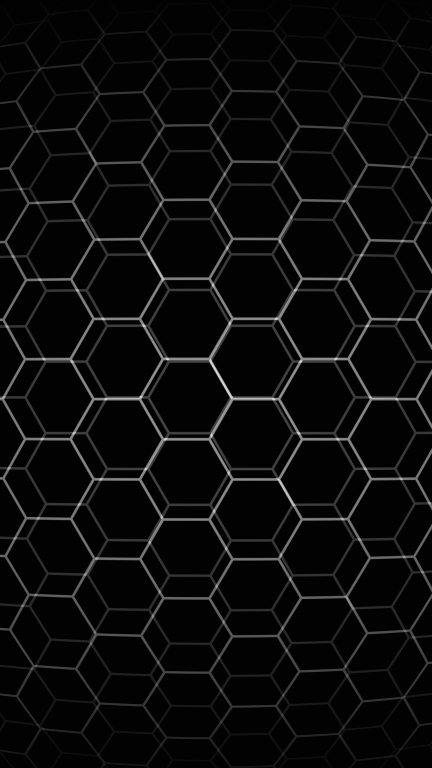
A WebGL 2 fragment shader for this pattern:

```glsl
#version 300 es
precision highp float;

#define FRONT_SIDE 0.1074
#define BACK_SIDE 0.0958
#define FRONT_WIDTH 0.0061
#define BACK_WIDTH 0.0058
#define FRONT_LIGHT 0.57
#define BACK_LIGHT 0.26
#define BULGE 0.17
#define FADE_HEIGHT 0.93
#define SIDE_FADE 0.7

uniform vec2 u_resolution;
out vec4 fragColor;

const float SQRT3 = 1.7320508;
const float HALF_PI = 1.5707963;
const vec3 BACKGROUND = vec3(0.008);
const vec2 LENS_CENTER = vec2(0.0, -0.031);
const vec2 FRONT_ORIGIN = vec2(-0.069, -0.035);
const vec2 BACK_ORIGIN = vec2(-0.061, -0.031);

// Distance to the nearest edge of a flat-topped hexagon grid
float hexEdgeDistance(vec2 p, float side) {
    vec2 period = side * vec2(3.0, SQRT3);
    vec2 a = mod(p + 0.5 * period, period) - 0.5 * period;
    vec2 b = mod(p, period) - 0.5 * period;
    vec2 cell = abs(dot(a, a) < dot(b, b) ? a : b);
    float reach = max(cell.y, dot(cell, vec2(0.5 * SQRT3, 0.5)));
    return 0.5 * SQRT3 * side - reach;
}

// Soft line coverage, never sharper than a pixel
float hexLines(vec2 p, float side, float width, float pixel) {
    float soft = max(0.0018, 0.75 * pixel);
    float d = hexEdgeDistance(p, side);
    return 1.0 - smoothstep(0.5 * width - soft, 0.5 * width + soft, d);
}

// Barrel lens: cells shrink towards the far ends
vec2 lens(vec2 p) {
    vec2 d = p - LENS_CENTER;
    float r2 = dot(d, d);
    return LENS_CENTER + d * (1.0 + BULGE * r2 * r2);
}

void main() {
    float pixel = 1.0 / u_resolution.x;
    vec2 p = (gl_FragCoord.xy - 0.5 * u_resolution) * pixel;
    vec2 q = lens(p);

    // Two overlapping wire grids at different depths
    float front = hexLines(q - FRONT_ORIGIN, FRONT_SIDE, FRONT_WIDTH, pixel);
    float back = hexLines(q - BACK_ORIGIN, BACK_SIDE, BACK_WIDTH, pixel);

    // Light falls off towards top and bottom, slightly to the sides
    vec2 fromCenter = p - LENS_CENTER;
    float fade = cos(HALF_PI * min(abs(fromCenter.y) / FADE_HEIGHT, 1.0));
    fade *= 1.0 - SIDE_FADE * fromCenter.x * fromCenter.x;

    float light = (FRONT_LIGHT * front + BACK_LIGHT * back) * fade;
    fragColor = vec4(BACKGROUND + light, 1.0);
}
```
